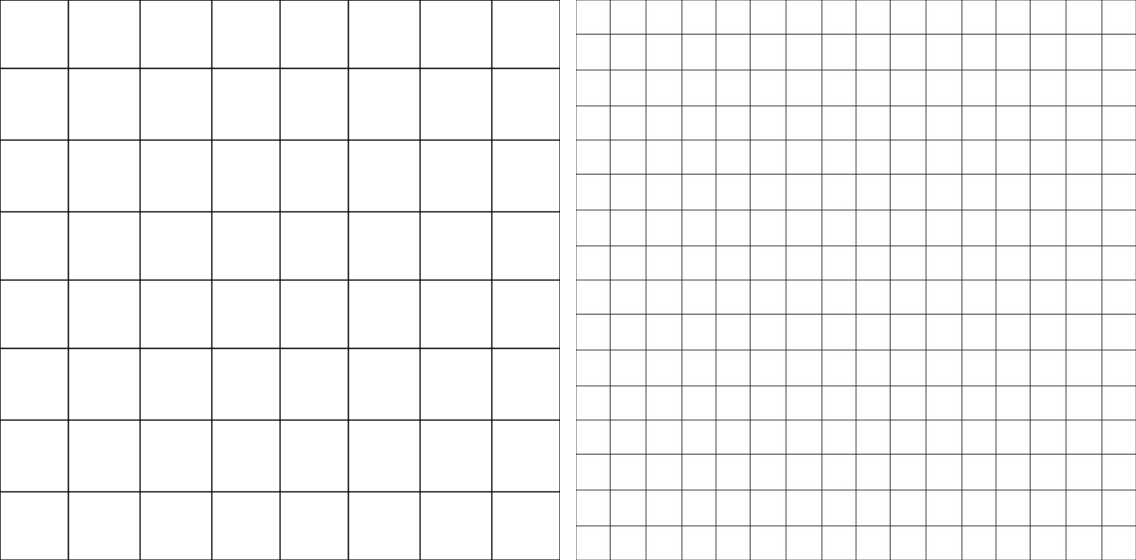
Left, the tile; right, the same tile 2 across and 2 down.
A WebGL 2 fragment shader for this pattern:

```glsl
#version 300 es
precision highp float;

uniform vec2 u_resolution;
out vec4 fragColor;

const float CELLS = 8.0;            // repeats across and down
const float LINE_WIDTH = 0.0023;    // fraction of the canvas
const float LINE_SHIFT = 0.00305;   // unevenness of the line spacing
const float SHIFT_PERIOD = 4.0;     // cells per spacing cycle, divides CELLS
const vec2 GRID_ORIGIN = vec2(0.00016, -0.00016);
const float EDGE_SOFTNESS = 0.0025; // width of the blur across a line
const vec3 PAPER_COLOR = vec3(1.0);
const vec3 INK_COLOR = vec3(0.0);
const float TAU = 6.283185;

// Signed distance to the nearest grid line on each axis.
vec2 lineOffset(vec2 uv) {
    vec2 position = uv - GRID_ORIGIN;
    vec2 index = round(position * CELLS);
    vec2 shift = -LINE_SHIFT * sin(TAU * index / SHIFT_PERIOD);
    return position - index / CELLS - shift;
}

// Share of the blur window that the line covers on each axis.
vec2 lineCoverage(vec2 offset, vec2 window) {
    vec2 halfLine = vec2(0.5 * LINE_WIDTH);
    vec2 low = max(offset - 0.5 * window, -halfLine);
    vec2 high = min(offset + 0.5 * window, halfLine);
    return clamp((high - low) / window, 0.0, 1.0);
}

void main() {
    vec2 pixel = 1.0 / u_resolution;
    vec2 uv = gl_FragCoord.xy * pixel;

    // Vertical and horizontal lines, joined at the crossings.
    vec2 window = max(pixel, vec2(EDGE_SOFTNESS));
    vec2 coverage = lineCoverage(lineOffset(uv), window);
    float ink = 1.0 - (1.0 - coverage.x) * (1.0 - coverage.y);

    fragColor = vec4(mix(PAPER_COLOR, INK_COLOR, ink), 1.0);
}
```
